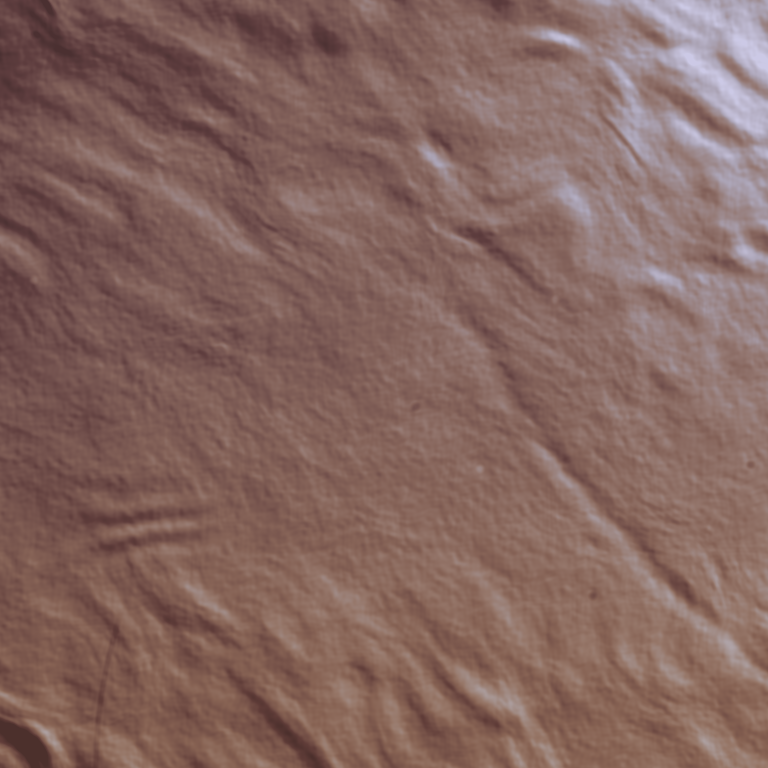
This texture is drawn by a WebGL 1 fragment shader. Its source:

```glsl
precision highp float;
// Rumpled brown cloth under a cool light from the upper right.
// A height field of folds, creases and fuzz is lit by its slope, and the
// resulting tone is looked up in a ramp from umber shadow to lilac sheen.
uniform vec2 u_resolution;

const vec3 SHADOW = vec3(0.37, 0.24, 0.245);
const vec3 UMBER  = vec3(0.45, 0.32, 0.31);
const vec3 CLAY   = vec3(0.52, 0.39, 0.36);
const vec3 SAND   = vec3(0.58, 0.47, 0.45);
const vec3 MAUVE  = vec3(0.62, 0.55, 0.57);
const vec3 LILAC  = vec3(0.67, 0.64, 0.71);
const vec3 SHEEN  = vec3(0.80, 0.79, 0.90);
const vec3 OCHRE_TINT = vec3(1.02, 0.99, 0.90); // warms the lower part
const vec2 LIGHT_DIR = vec2(0.66, 0.75);
const float LIGHT_GAIN = 1.65;   // contrast of the relief
const float SLOPE_STEP = 0.0026; // also sets the softness
const float FOLD_HEIGHT = 0.045;
const float CREASE_HEIGHT = 0.008;
const float LUMP_HEIGHT = 0.0115;
const float FUZZ_HEIGHT = 0.0023;
const float GROOVE_DEPTH = 0.014;
const float GROOVE_WIDTH = 0.014;
const float PUCKER_HEIGHT = 0.0070;
const float THREADS = 128.0;
const float SPECK_CELLS = 12.0;

float hash(vec2 p) {
  vec3 q = fract(vec3(p.xyx) * 0.1031);
  q += dot(q, q.yzx + 33.33);
  return fract((q.x + q.y) * q.z);
}

float noise(vec2 p) {
  vec2 i = floor(p), f = fract(p);
  f = f * f * f * (f * (f * 6.0 - 15.0) + 10.0);
  return mix(mix(hash(i), hash(i + vec2(1.0, 0.0)), f.x),
             mix(hash(i + vec2(0.0, 1.0)), hash(i + vec2(1.0, 1.0)), f.x), f.y);
}

float fbm(vec2 p) {
  float sum = 0.0, amp = 0.5;
  for (int i = 0; i < 3; i++) {
    sum += amp * noise(p);
    p = mat2(1.6, 1.2, -1.2, 1.6) * p + 17.3;
    amp *= 0.5;
  }
  return sum;
}

// Coordinates along and across a direction given in radians.
vec2 alongAcross(vec2 p, float angle) {
  float c = cos(angle), s = sin(angle);
  return vec2(c * p.x + s * p.y, c * p.y - s * p.x);
}

// Long diagonal groove that bends towards the lower right.
float groove(vec2 p) {
  float d = 0.68 - p.y;
  float path = 0.56 + 0.40 * d + 0.68 * d * d + 0.024 * (fbm(p * 17.0) - 0.44);
  float across = 0.75 * (p.x - path) / GROOVE_WIDTH;
  float strength = smoothstep(0.0, 0.2, d) * (0.6 + 0.6 * noise(p * 13.0 + 2.0));
  return strength * exp(-across * across);
}

// Small group of parallel puckers near the left edge.
float puckers(vec2 p) {
  vec2 q = alongAcross(p - vec2(0.18, 0.31), 0.3);
  float mask = exp(-dot(q * q, vec2(130.0, 150.0))) * (0.3 + noise(p * 20.0));
  float bend = 8.0 * noise(p * 11.0) + 12.0 * q.x * q.x;
  return mask * sin(q.y * 140.0 + bend);
}

// Stretched folds, a broad layer with a smaller one on top.
float folds(vec2 q) {
  return noise(q) + 0.45 * noise(q * 2.1 + 13.0);
}

float height(vec2 p) {
  vec2 warped = p + 0.06 * (vec2(noise(p * 8.0), noise(p * 8.0 + 41.0)) - 0.5);
  float top = smoothstep(0.5, 0.8, p.y);
  float bottom = 1.0 - smoothstep(0.06, 0.36, p.y);
  float right = smoothstep(0.6, 0.95, p.x) * smoothstep(0.35, 0.6, p.y);
  float patches = smoothstep(0.3, 0.7, noise(p * 7.0 + 5.0));
  float unrest = 0.22 + (0.4 + 0.6 * patches) * max(max(top, bottom), 0.8 * right);

  vec2 steep = alongAcross(warped, -0.85) * vec2(8.0, 17.0);
  vec2 shallow = alongAcross(warped, -0.52) * vec2(8.5, 18.0) + 23.0;
  float fold = mix(folds(steep), folds(shallow), smoothstep(0.3, 0.7, p.y));
  float crease = 7.0 * (noise(shallow * 0.9 + 9.0) - 0.5);
  float broken = patches * smoothstep(0.25, 0.8, noise(p * 15.0 + 31.0));

  float h = FOLD_HEIGHT * unrest * fold;
  h += CREASE_HEIGHT * max(top, right) * broken * exp(-crease * crease);
  h += LUMP_HEIGHT * fbm(alongAcross(warped, -0.7) * vec2(24.0, 36.0));
  h += FUZZ_HEIGHT * noise(alongAcross(p, 0.4) * 125.0);
  return h - GROOVE_DEPTH * groove(p) + PUCKER_HEIGHT * puckers(p);
}

// Broad fall of light: sheen in one corner, dim left and top left.
float ambient(vec2 p) {
  vec2 c = p - vec2(1.04, 1.0);
  float glow = exp(-dot(c, c) / 0.11);
  float dimTop = smoothstep(0.72, 1.0, p.y) * (1.0 - smoothstep(0.4, 0.85, p.x));
  float dimLeft = 1.0 - smoothstep(0.0, 0.22, p.x);
  return 1.95 + 1.4 * (p.x - 0.5) + 2.9 * glow - 0.8 * dimTop - 0.4 * dimLeft;
}

// Sparse lint, some dark and some pale.
float specks(vec2 p) {
  vec2 cell = floor(p * SPECK_CELLS);
  vec2 center = 0.25 + 0.5 * vec2(hash(cell + 3.1), hash(cell + 7.7));
  float d = length(fract(p * SPECK_CELLS) - center) / SPECK_CELLS;
  float shade = mix(-1.5, 1.2, step(0.6, hash(cell + 19.0)));
  return step(0.92, hash(cell + 51.0)) * shade * (1.0 - smoothstep(0.001, 0.008, d));
}

vec3 ramp(float t) {
  vec3 c = mix(SHADOW, UMBER, clamp(t, 0.0, 1.0));
  c = mix(c, CLAY, clamp(t - 1.0, 0.0, 1.0));
  c = mix(c, SAND, clamp(t - 2.0, 0.0, 1.0));
  c = mix(c, MAUVE, clamp(t - 3.0, 0.0, 1.0));
  c = mix(c, LILAC, clamp(t - 4.0, 0.0, 1.0));
  c = mix(c, SHEEN, clamp((t - 5.0) * 0.5, 0.0, 1.0));
  return c * (1.0 + 0.14 * clamp(t, -1.5, 0.0));
}

void main() {
  vec2 p = gl_FragCoord.xy / u_resolution;
  vec2 e = LIGHT_DIR * SLOPE_STEP;
  float slope = (height(p - e) - height(p + e)) / (2.0 * SLOPE_STEP);
  float tone = ambient(p) + LIGHT_GAIN * slope;

  // Weave, mottling, lint and one thin seam.
  vec2 weave = sin(6.2832 * THREADS * (p + 0.012 * noise(p * 30.0)));
  tone += 0.04 * (weave.x + weave.y) + 1.2 * (fbm(p * 9.0) - 0.44) + specks(p);
  float seam = abs(p.x - 0.125 - 0.8 * p.y * p.y);
  tone -= 0.8 * (1.0 - smoothstep(0.001, 0.006, seam)) * (1.0 - smoothstep(0.15, 0.23, p.y));

  vec3 tint = mix(OCHRE_TINT, vec3(1.0), smoothstep(0.0, 0.65, p.y));
  gl_FragColor = vec4(ramp(tone) * tint, 1.0);
}
```
